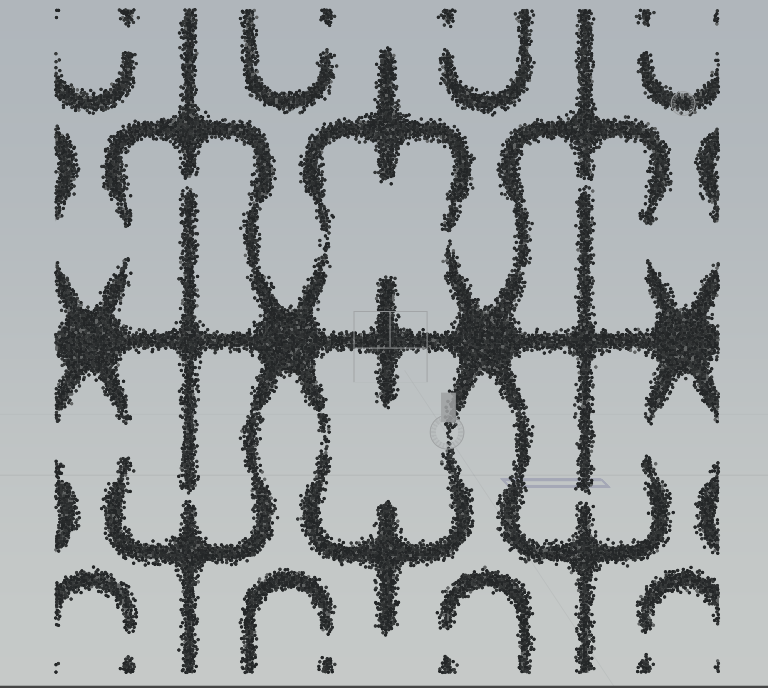
Give the GLSL for this pattern, as a WebGL 1 fragment shader.

```glsl
precision highp float;
// Dark grains gathered into mirrored bands of crosses, arches and stars on a pale grey ground.
uniform vec2 u_resolution;
const float SPAN = 3.879;               // canvas width, in pattern columns
const vec2 CENTER = vec2(1.955, 1.752); // middle of the pattern
const float HALF_SIZE = 1.675;          // half side of the grain field
const float GRAIN_CELL = 0.0125;
const float GRAIN_RADIUS = 0.0088;
const float SCATTER = 0.034;            // how far grains stray from a line
const float BAR_Y = 1.07;
const float CORNER = 0.17;
const float NECK_X = 0.312;
const float ARCH_RADIUS = 0.195;
const float ARCH_Y = 1.40;
const float STAR_RADIUS = 0.15;
const float GUIDE_WIDTH = 0.0026;
const vec3 SKY_TOP = vec3(0.69, 0.715, 0.735);
const vec3 SKY_LOW = vec3(0.775, 0.79, 0.785);
const vec3 GRAIN_DARK = vec3(0.135, 0.145, 0.15);
const vec3 GRAIN_LIGHT = vec3(0.235, 0.245, 0.245);
const vec3 GUIDE = vec3(0.62, 0.63, 0.635);
const vec3 SHADOW = vec3(0.60, 0.61, 0.69);
vec3 hash3(vec2 p) {
  vec3 q = fract(p.xyx * vec3(0.1031, 0.1030, 0.0973));
  q += dot(q, q.yxz + 33.33);
  return fract((q.xxy + q.yzz) * q.zyx);
}
float smoothMin(float a, float b, float k) {
  float h = max(k - abs(a - b), 0.0) / k;
  return min(a, b) - h * h * k * 0.25;
}
float bump(float v, float center, float width) {
  return 1.0 - smoothstep(0.0, width, abs(v - center));
}
float box(vec2 p, vec2 halfSize) {
  vec2 q = abs(p) - halfSize;
  return length(max(q, 0.0)) + min(max(q.x, q.y), 0.0);
}
float fill(float d, float px) {
  return 1.0 - smoothstep(-0.5 * px, 0.5 * px, d);
}
float segment(vec2 p, vec2 a, vec2 b) {
  vec2 ab = b - a;
  return length(p - a - ab * clamp(dot(p - a, ab) / dot(ab, ab), 0.0, 1.0));
}
// Signed distance to the lines; columns alternate short and long stems
float pattern(vec2 p) {
  float column = floor(p.x + 0.5);
  float odd = mod(abs(column), 2.0);
  vec2 q = abs(vec2(p.x - column, p.y));
  float starX = 0.5 - q.x;
  float worn = smoothstep(0.12, 0.25, abs(abs(p.x) - 0.69));
  // Waisted wall, closed by a rounded corner and a bar
  float neck = NECK_X + 0.07 * smoothstep(0.56, 0.86, q.y) + 0.14 * (1.0 - smoothstep(0.0, 0.48, q.y));
  float wall = abs(q.x - neck) * 0.92;
  vec2 corner = max(q - vec2(NECK_X + 0.07, BAR_Y) + CORNER, 0.0);
  if (q.y > BAR_Y - CORNER) wall = abs(length(corner) - CORNER);
  wall -= 0.022 + 0.015 * smoothstep(0.1, 0.3, abs(q.y - 0.52));
  wall += bump(q.y, 0.5, 0.13) * worn * mix(0.025, 0.1, smoothstep(1.0, 1.2, abs(p.x)));
  wall += 0.018 * (bump(q.y, 0.69, 0.05) + bump(q.y, 0.36, 0.04));
  // Stems, middle bar and star
  float lower = segment(q, vec2(0.0), vec2(0.0, mix(0.28, 0.73, odd)));
  float upper = segment(q, vec2(0.0, 0.85), vec2(0.0, mix(1.43, 1.8, odd)));
  float d = smoothMin(wall, min(lower, upper) - mix(0.036, 0.025, odd), 0.12);
  d = smoothMin(d, q.y - 0.034, 0.10);
  d = smoothMin(d, length(vec2(starX, q.y)) - STAR_RADIUS, 0.06);
  // Arches facing the stars
  float arch = abs(length(vec2(starX, max(ARCH_Y - q.y, 0.0))) - ARCH_RADIUS);
  arch -= 0.023 + 0.014 * (1.0 - smoothstep(1.25, 1.4, q.y));
  return min(d, arch + bump(q.y, 1.53, 0.10) * worn * 0.08);
}
// Nearest jittered grain: distance in x, random shade in y
vec2 grains(vec2 p) {
  vec2 best = vec2(1.0, 0.0);
  for (int k = 0; k < 9; k++) {
    vec2 id = floor(p / GRAIN_CELL) + vec2(mod(float(k), 3.0), floor((float(k) + 0.5) / 3.0)) - 1.0;
    vec3 h = hash3(id + 500.0);
    vec2 c = (id + 0.1 + 0.8 * h.xy) * GRAIN_CELL;
    float d = length(p - c);
    if (d < best.x && max(abs(c.x), abs(c.y)) < HALF_SIZE && pattern(c) < SCATTER * h.z * h.z - 0.005)
      best = vec2(d, fract(h.z * 57.0 + h.x));
  }
  return best;
}
// Ticked wheel marker
float wheel(vec2 p, float r, float px) {
  float ticks = 0.2 + 0.3 * smoothstep(-0.2, 0.5, cos(atan(p.y, p.x) * 24.0));
  return max(fill(abs(length(p) - r) - 0.003, px), ticks * fill(abs(length(p) - r * 0.82) - r * 0.16, px));
}
void main() {
  float px = SPAN / u_resolution.x;
  vec2 p = gl_FragCoord.xy * px - CENTER;
  float height = gl_FragCoord.y / u_resolution.y;
  vec3 color = mix(SKY_LOW, SKY_TOP, smoothstep(0.0, 1.0, height));
  // Faint ground lines and a skewed shadow
  float ground = fill(abs(p.y + 0.677) - 0.003, px) + 0.5 * fill(abs(p.y + 0.37) - 0.003, px);
  ground += 0.7 * fill(segment(p, vec2(0.09, -0.15), vec2(1.15, -1.75)) - GUIDE_WIDTH, px);
  color = mix(color, GUIDE, 0.3 * ground);
  vec2 s = p - vec2(0.85, -0.717);
  color = mix(color, SHADOW, 0.7 * fill(abs(box(s + vec2(s.y, 0.0), vec2(0.25, 0.017))) - 0.008, px));
  // Grain field
  float d = pattern(p);
  if (d < 0.06) {
    float dense = (1.0 - smoothstep(-0.02, 0.0, d)) * fill(box(p, vec2(HALF_SIZE)), px);
    color = mix(color, GRAIN_LIGHT, 0.85 * dense);
    vec2 g = grains(p);
    vec3 tone = mix(GRAIN_DARK, GRAIN_LIGHT, g.y * g.y) + 0.15 * step(0.95, g.y);
    color = mix(color, tone, fill(g.x - GRAIN_RADIUS, px));
  }
  // Center bracket, markers and lower border
  float guides = segment(p, vec2(-0.167, -0.035), vec2(0.202, -0.035));
  guides = min(guides, segment(p, vec2(0.015, -0.035), vec2(0.015, 0.15)));
  guides = min(guides, max(abs(box(p - vec2(0.0175, -0.03), vec2(0.1845, 0.18))), -0.205 - p.y)) - GUIDE_WIDTH;
  float marks = fill(min(guides, box(p - vec2(0.31, -0.335), vec2(0.037, 0.075))), px);
  marks = max(marks, max(wheel(p - vec2(0.303, -0.46), 0.085, px), wheel(p - vec2(1.495, 1.2), 0.06, px)));
  color = mix(color, GUIDE, 0.85 * marks);
  gl_FragColor = vec4(mix(color, vec3(0.27), 1.0 - smoothstep(0.002, 0.0045, height)), 1.0);
}
```
